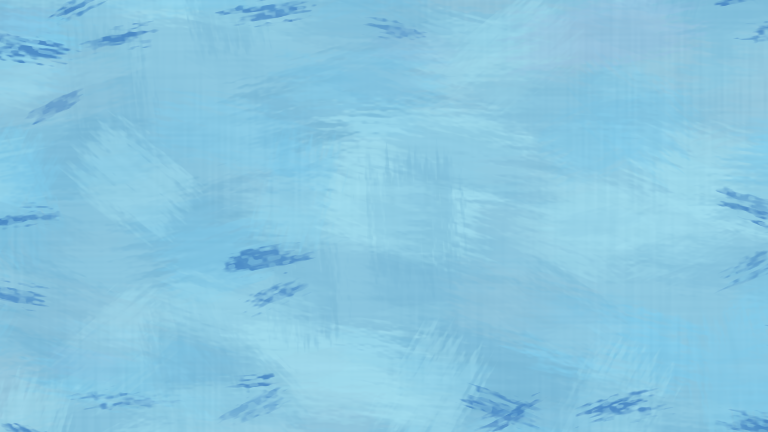
Write a WebGL 2 fragment shader that draws this texture.

```glsl
#version 300 es
precision highp float;
// Pale blue brushwork: layers of broad, mostly level strokes on jittered grids,
// each frayed by stretched bristle noise, with sparse dry dabs of deeper blue
// near the borders and a faint woven grain over everything.

uniform vec2 u_resolution;
out vec4 fragColor;

float hash(vec2 p) {
  return fract(sin(dot(p, vec2(127.1, 311.7))) * 43758.5453);
}

float noise(vec2 p) {
  vec2 i = floor(p), f = fract(p);
  f = f * f * (3.0 - 2.0 * f);
  return mix(mix(hash(i), hash(i + vec2(1, 0)), f.x),
             mix(hash(i + vec2(0, 1)), hash(i + vec2(1, 1)), f.x), f.y);
}

vec2 rotate(vec2 p, float angle) {
  float c = cos(angle), s = sin(angle);
  return vec2(c * p.x + s * p.y, c * p.y - s * p.x);
}

// Opaque paint tints, chosen by a random number from 0 to 1
vec3 paintTint(float pick) {
  vec3 steel = vec3(0.475, 0.725, 0.845);
  vec3 mist  = vec3(0.585, 0.775, 0.860);
  vec3 ice   = vec3(0.625, 0.860, 0.930);
  vec3 sky   = vec3(0.500, 0.795, 0.920);
  vec3 lilac = vec3(0.590, 0.750, 0.885);
  if (pick < 0.28) return steel;
  if (pick < 0.48) return mist;
  if (pick < 0.72) return ice;
  return pick < 0.95 ? sky : lilac;
}

// Coverage of one stroke along local x; dryness frays its rim
float strokeCover(vec2 q, vec2 halfSize, float dryness, float seed) {
  vec2 e = abs(q) / halfSize;
  float inside = 1.0 - length(e * e);
  float bristle = noise(q * vec2(9.0, 120.0) + seed * 91.0);
  float grain = noise(q * vec2(70.0, 190.0) + seed * 57.0);
  float fray = dryness * (0.6 * bristle + 0.4 * grain);
  return smoothstep(0.0, 0.45, inside - fray);
}

// One layer of broad strokes, one per cell, painted over the colour below
vec3 paintLayer(vec3 color, vec2 p, vec2 cell, float spread, float opacity, float seed) {
  vec2 home = floor(p / cell);
  for (int j = -1; j <= 1; j++)
  for (int i = -1; i <= 1; i++) {
    vec2 id = home + vec2(i, j);
    vec2 key = id + seed * 17.3;
    vec2 center = (id + vec2(hash(key), hash(key + 5.1))) * cell;
    float angle = (hash(key + 9.7) - 0.5) * 2.0 * spread;
    vec2 q = rotate(p - center, angle);
    q.y += 0.35 * q.x * q.x * (hash(key + 3.9) - 0.5);
    vec2 halfSize = cell * vec2(0.8, 0.56) * mix(0.75, 1.0, hash(key + 13.3));
    float cover = strokeCover(q, halfSize, 0.75, hash(key + 21.9));
    float streak = noise(q * vec2(5.0, 75.0) + key) - 0.5;
    vec3 tint = paintTint(hash(key + 31.7)) + 0.03 * streak;
    color = mix(color, tint, cover * opacity);
  }
  return color;
}

// Sparse dry dabs of deep blue, more frequent toward the borders
vec3 dryDabs(vec3 color, vec2 p, vec2 cell, float aspect, float seed) {
  vec3 deep = vec3(0.28, 0.53, 0.77);
  vec2 home = floor(p / cell);
  for (int j = -1; j <= 1; j++)
  for (int i = -1; i <= 1; i++) {
    vec2 id = home + vec2(i, j);
    vec2 key = id + seed * 17.3;
    vec2 center = (id + vec2(hash(key), hash(key + 5.1))) * cell;
    vec2 border = abs(center / vec2(aspect, 1.0) * 2.0 - 1.0);
    float chance = mix(0.05, 0.42, smoothstep(0.72, 0.95, max(border.x, border.y)));
    if (hash(key + 41.3) > chance) continue;
    vec2 q = rotate(p - center, (hash(key + 9.7) - 0.4) * 0.8);
    vec2 halfSize = cell * vec2(0.6, 0.36) * mix(0.6, 1.1, hash(key + 13.3));
    float cover = strokeCover(q, halfSize, 1.3, hash(key + 21.9));
    float speckle = smoothstep(0.25, 0.6, noise(q * vec2(65.0, 130.0) + key));
    color = mix(color, deep, cover * mix(0.45, 1.0, speckle) * 0.9);
  }
  return color;
}

// Crossed thread noise, stronger in some patches, centred on zero
float weave(vec2 p) {
  float level = noise(p * vec2(7.0, 150.0)) - 0.5;
  float upright = noise(p * vec2(140.0, 9.0) + 33.0) - 0.5;
  float patches = smoothstep(0.35, 0.8, noise(p * vec2(4.0, 5.0) + 71.0));
  return level * 0.6 + upright * mix(0.2, 0.9, patches);
}

void main() {
  vec2 p = gl_FragCoord.xy / u_resolution.y;
  float aspect = u_resolution.x / u_resolution.y;

  // Underpainting, then strokes from broad to small
  vec3 color = mix(vec3(0.51, 0.75, 0.86), vec3(0.57, 0.80, 0.89), noise(p * 3.0));
  color = paintLayer(color, p, vec2(0.46, 0.30), 0.35, 0.80, 1.0);
  color = paintLayer(color, p, vec2(0.28, 0.28), 1.50, 0.50, 2.0);
  color = dryDabs(color, p, vec2(0.22, 0.125), aspect, 3.0);
  color = paintLayer(color, p, vec2(0.40, 0.22), 0.30, 0.42, 4.0);
  color = dryDabs(color, p, vec2(0.24, 0.14), aspect, 5.0);
  color = paintLayer(color, p, vec2(0.20, 0.11), 0.35, 0.16, 6.0);

  // Woven grain
  color += 0.028 * weave(p) * vec3(1.0, 0.8, 0.6);
  fragColor = vec4(clamp(color, 0.0, 1.0), 1.0);
}
```
